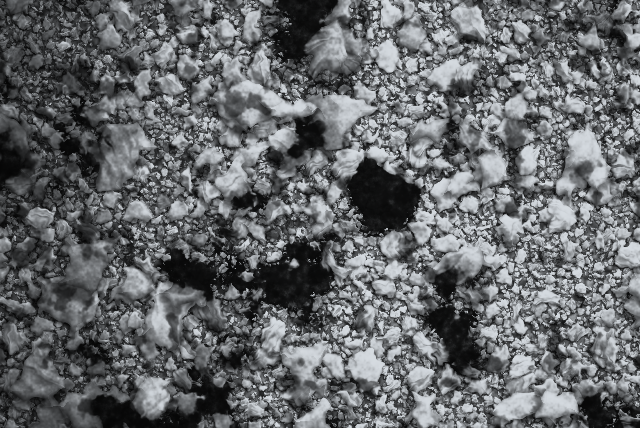
Give the GLSL for this texture, as a WebGL 1 fragment shader.

```glsl
precision highp float;
// Pale, crumbled wood ash with broken chunks and black charcoal patches.
uniform vec2 u_resolution;

#define ASH_DARK 0.64
#define ASH_LIGHT 0.93
#define GAP_TONE 0.14
#define CHAR_TONE 0.03
#define CHAR_LEVEL 0.685
#define FACET_CONTRAST 0.26
#define SHADOW_DEPTH 0.56
#define GRAIN_DEPTH 0.5
#define RELIEF_DEPTH 0.75
#define LIGHT_DIR vec2(0.45, 0.89)
#define ASH_TINT vec3(0.975, 1.0, 1.025)

vec4 hash4(vec2 p) {
  vec4 h = fract(p.xyxy * vec4(0.1031, 0.1030, 0.0973, 0.1099));
  h += dot(h, h.wzxy + 33.33);
  return fract((h.xxyz + h.yzzw) * h.zywx);
}

float noise(vec2 p) {
  vec2 i = floor(p), f = fract(p);
  f = f * f * (3.0 - 2.0 * f);
  float low = mix(hash4(i).x, hash4(i + vec2(1.0, 0.0)).x, f.x);
  float high = mix(hash4(i + vec2(0.0, 1.0)).x, hash4(i + 1.0).x, f.x);
  return mix(low, high, f.y);
}

float fbm(vec2 p) {
  float sum = 0.0, amp = 0.533;
  for (int i = 0; i < 4; i++) {
    sum += amp * noise(p);
    p = mat2(1.6, 1.2, -1.2, 1.6) * p + 7.3;
    amp *= 0.5;
  }
  return sum;
}

// Distance inside an irregular six-sided chunk (x) and its facet normal (yz).
vec3 chunk(vec2 d, float size, float narrow, float angle, float seed) {
  vec3 facet = vec3(9.0, 0.0, 0.0);
  for (int k = 0; k < 6; k++) {
    float jitter = fract(seed * 91.7 + float(k) * 0.618);
    float turn = (float(k) + 0.8 * jitter) * 1.0472;
    float reach = size * length(vec2(cos(turn), narrow * sin(turn)));
    vec2 dir = vec2(cos(turn + angle), sin(turn + angle));
    float inside = reach * (0.75 + 0.4 * jitter) - dot(d, dir);
    if (inside < facet.x) facet = vec3(inside, dir);
  }
  return facet;
}

// Lays one size of chunk over the tone below, with contact shadows.
float scatter(float tone, vec2 p, float scale, float density) {
  vec2 q = p * scale + scale * 3.7;
  float rough = noise(q * 5.3);
  q += 0.34 * (vec2(noise(q * 1.7), noise(q * 1.7 + 31.0)) - 0.5);
  q += 0.20 * (vec2(rough, noise(q * 5.3 + 19.0)) - 0.5);
  float blur = 0.7 * scale / u_resolution.y;
  for (int j = -1; j <= 1; j++) {
    for (int i = -1; i <= 1; i++) {
      vec2 cell = floor(q) + vec2(float(i), float(j));
      vec4 a = hash4(cell), b = hash4(cell + 57.0);
      if (a.w > density) continue;
      vec2 d = q - cell - 0.5 - 0.8 * (a.xy - 0.5);
      float angle = 6.2832 * a.z;
      float size = mix(0.34, 0.66, b.x);
      vec3 facet = chunk(d, size, mix(0.35, 1.0, b.y), angle, b.z);
      float lit = dot(facet.yz, LIGHT_DIR);

      // Bevelled sides, a tilted top and wood fibres on some chunks.
      float side = 1.0 - smoothstep(0.05, 0.45 * size, facet.x);
      float light = 0.97 + FACET_CONTRAST * lit * side + 0.22 * dot(d, LIGHT_DIR);
      if (b.w > 0.5) {
        vec2 axis = vec2(cos(angle), sin(angle));
        vec2 grain = vec2(dot(d, axis), dot(d, vec2(-axis.y, axis.x)));
        light += 0.5 * (noise(grain * vec2(2.5, 13.0) + 40.0 * b.w) - 0.55);
      }
      light += 0.2 * (rough - 0.5);
      light *= mix(0.74, 1.0, smoothstep(0.0, 0.09, facet.x));

      float shadow = smoothstep(-0.24, 0.0, facet.x) * (0.55 - 0.45 * lit);
      float ash = mix(ASH_DARK, ASH_LIGHT, b.z) * light;
      tone = mix(tone * (1.0 - SHADOW_DEPTH * shadow), ash,
                 smoothstep(-blur, blur, facet.x));
    }
  }
  return tone;
}

void main() {
  vec2 uv = gl_FragCoord.xy / u_resolution;
  vec2 p = gl_FragCoord.xy / u_resolution.y;

  // Rubble from dust up to sparse large lumps.
  float clump = noise(p * 4.0 + 11.0);
  float tone = GAP_TONE + 0.45 * noise(p * 120.0);
  tone = scatter(tone, p, 80.0, 0.85);
  tone = scatter(tone, p, 46.0, 0.65);
  tone = scatter(tone, p, 28.0, 0.35 + 0.3 * clump);
  tone = scatter(tone, p, 17.0, 0.42);
  tone = scatter(tone, p, 9.5, 0.22);

  // Crumbled relief, powdery grain and dark pits.
  vec2 crumbs = p * 34.0;
  tone *= 1.0 + RELIEF_DEPTH * (fbm(crumbs) - fbm(crumbs + 0.3 * LIGHT_DIR));
  float grain = 0.55 * fbm(p * 55.0) + 0.45 * noise(p * 190.0);
  tone *= 1.0 + GRAIN_DEPTH * (grain - 0.47);
  tone *= mix(0.45, 1.0, smoothstep(0.27, 0.40, fbm(p * 20.0 + 5.0)));

  // Soot fades into ragged charcoal patches; bright chunks resist it.
  vec2 middle = uv - vec2(0.5, 0.55);
  float soot = fbm(p * 5.6 + 2.0) + 0.04 * exp(-7.0 * dot(middle, middle));
  soot += 0.16 * (fbm(p * 24.0) - 0.5);
  tone *= 1.0 - 0.38 * smoothstep(0.56, CHAR_LEVEL + 0.02, soot);
  float charred = smoothstep(0.0, 0.05, soot - CHAR_LEVEL - 0.13 * (tone - 0.35));
  float embers = CHAR_TONE + 0.25 * pow(fbm(p * 70.0), 4.0);
  tone = mix(tone, embers, charred * 0.96);

  // Light falls off to the left and into the corners.
  float falloff = mix(0.66, 1.06, smoothstep(-0.05, 0.55, uv.x));
  vec2 corner = uv - vec2(0.58, 0.52);
  tone *= falloff * (1.04 - 0.5 * dot(corner, corner));
  tone = tone < 0.7 ? tone : 0.7 + 0.16 * (1.0 - exp(-(tone - 0.7) / 0.16));
  gl_FragColor = vec4(max(tone, 0.02) * ASH_TINT, 1.0);
}
```
